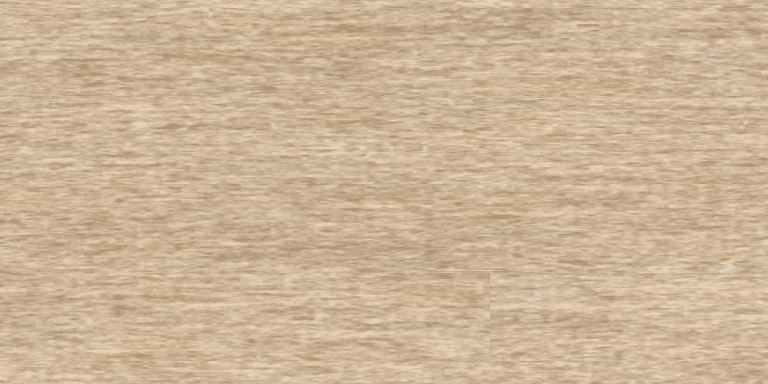
Give the GLSL for this texture, as a WebGL 1 fragment shader.

```glsl
precision highp float;
// Pale oak floorboards with fine horizontal grain, pores and chalky flecks.
// Stretched value noise is layered along a gently bent grain direction;
// thin lines come from the creases of folded noise.
uniform vec2 u_resolution;

float hash(vec2 p) {
  vec3 q = fract(vec3(p.xyx) * 0.1031);
  q += dot(q, q.yzx + 33.33);
  return fract((q.x + q.y) * q.z);
}

float noise(vec2 p) {
  vec2 cell = floor(p);
  vec2 f = fract(p);
  f = f * f * (3.0 - 2.0 * f);
  return mix(mix(hash(cell), hash(cell + vec2(1.0, 0.0)), f.x),
             mix(hash(cell + vec2(0.0, 1.0)), hash(cell + 1.0), f.x), f.y);
}

// Noise centred on zero
float grain(vec2 p, vec2 frequency) {
  return noise(p * frequency + frequency.yx) - 0.5;
}

// Thin lines where noise crosses its middle value
float crease(vec2 p, vec2 frequency, float width) {
  return 1.0 - smoothstep(0.0, width, abs(grain(p, frequency)));
}

void main() {
  vec2 p = gl_FragCoord.xy / u_resolution.y;
  float pixel = 1.0 / u_resolution.y;

  // Board layout with staggered end joints
  float rowPos = (p.y - 0.06) / 0.23;
  float row = floor(rowPos);
  float lengthPos = (p.x - 1.277 - row * 1.4) / 7.0;
  vec2 board = vec2(floor(lengthPos), row);
  float boardHash = hash(board + 17.0);
  float sideGap = abs(rowPos - floor(rowPos + 0.5)) * 0.23;
  float endGap = abs(lengthPos - floor(lengthPos + 0.5)) * 7.0;

  // Grain space, bent slowly and offset for each board
  vec2 g = p + vec2(20.0 + 7.0 * boardHash, 5.0 + row * 1.7 + board.x * 0.6);
  g.y += 0.030 * grain(g, vec2(1.6, 4.0)) + 0.003 * grain(g, vec2(7.0, 12.0));
  g.y += (boardHash - 0.5) * 0.03 * p.x;

  // Broad tone, kept quiet
  float tone = 0.60 + 0.10 * board.x + 0.05 * (boardHash - 0.5);
  tone += 0.17 * grain(g, vec2(1.3, 6.0));
  tone += 0.14 * grain(g, vec2(3.0, 34.0));

  // Speckled zones have short grain, calm zones long streaks
  float speckle = smoothstep(0.3, 0.7, noise(g * vec2(1.3, 4.5) + 3.0));
  tone += mix(0.72, 0.26, speckle) * grain(g, vec2(4.5, 118.0));
  tone += mix(0.46, 0.72, speckle) * grain(g, vec2(27.0, 150.0));
  tone += 0.76 * grain(g, vec2(52.0, 205.0));
  tone += 0.44 * grain(g, vec2(115.0, 240.0));

  // Fine dark and light grain lines, broken along their length
  float broken = smoothstep(0.35, 0.7, noise(g * vec2(17.0, 95.0) + 12.0));
  tone -= 0.30 * broken * crease(g, vec2(4.0, 56.0), 0.12);
  tone += 0.27 * (1.0 - broken) * crease(g, vec2(6.0, 66.0), 0.12);

  // Short dark pores
  tone -= 0.42 * smoothstep(0.66, 0.88, noise(g * vec2(26.0, 155.0) + 41.0));

  // Board seams, barely open
  tone -= 0.10 * (1.0 - smoothstep(0.0, pixel + 0.002, sideGap));
  tone -= 0.10 * (1.0 - smoothstep(0.0, pixel + 0.002, endGap));

  vec3 darkOak = vec3(0.73, 0.63, 0.507);
  vec3 lightOak = vec3(0.87, 0.78, 0.668);
  vec3 color = mix(darkOak, lightOak, clamp(tone + 0.06, -0.3, 1.25));
  color += vec3(0.008, 0.0, -0.020) * grain(g, vec2(4.0, 40.0));

  // Thin chalky flecks gather in patches, mostly near the seams
  float patches = noise(g * vec2(3.2, 15.0) + 71.0);
  patches += 0.14 * (1.0 - smoothstep(0.0, 0.035, sideGap));
  float fleck = crease(g, vec2(13.0, 58.0), 0.16);
  fleck *= smoothstep(0.35, 0.65, noise(g * vec2(36.0, 125.0) + 90.0));
  fleck *= smoothstep(0.70, 0.92, patches);
  color = mix(color, vec3(0.90, 0.85, 0.77), 0.8 * fleck);

  gl_FragColor = vec4(color, 1.0);
}
```
